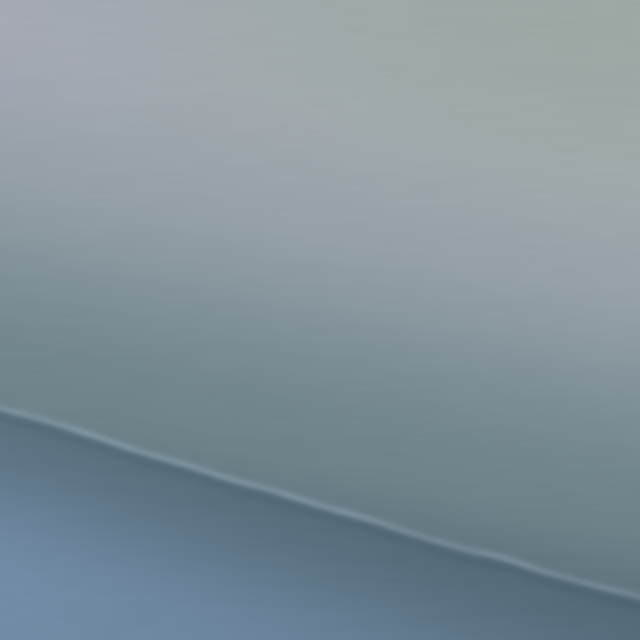
This background is drawn by a three.js fragment shader. Its source:

```glsl
// A misty grey-blue gradient above a softly lit diagonal ridge with a blue slope below.
#define RIDGE_START 0.364
#define RIDGE_SLOPE -0.298
#define RIDGE_SAG 0.005
#define RIDGE_WOBBLE 0.004
#define EDGE_SOFTNESS 0.005
#define RIM_WIDTH 0.0065
#define RIM_STRENGTH 0.75
#define HAZE_TILT 0.2
#define GRAIN 0.008

varying vec2 vUv;

float hash(vec2 p) {
  return fract(sin(dot(p, vec2(127.1, 311.7))) * 43758.5453);
}

float noise(vec2 p) {
  vec2 cell = floor(p);
  vec2 f = fract(p);
  f = f * f * (3.0 - 2.0 * f);
  float low = mix(hash(cell), hash(cell + vec2(1.0, 0.0)), f.x);
  float high = mix(hash(cell + vec2(0.0, 1.0)), hash(cell + vec2(1.0, 1.0)), f.x);
  return mix(low, high, f.y);
}

// Blend weight that rises linearly between two heights.
float ramp(float from, float to, float value) {
  return clamp((value - from) / (to - from), 0.0, 1.0);
}

// Height of the ridge line at x.
float ridgeHeight(float x) {
  float sag = 4.0 * x * (1.0 - x) * RIDGE_SAG;
  float wobble = (noise(vec2(x * 14.0, 3.0)) - 0.5) * RIDGE_WOBBLE;
  return RIDGE_START + RIDGE_SLOPE * x - sag + wobble;
}

// Tilted haze, dark near the ridge and pale toward the top.
vec3 hazeColor(vec2 p) {
  float h = p.y + HAZE_TILT * p.x;
  vec3 color = mix(vec3(0.37, 0.45, 0.49), vec3(0.43, 0.51, 0.54), ramp(0.26, 0.37, h));
  color = mix(color, vec3(0.46, 0.535, 0.565), ramp(0.37, 0.5, h));
  color = mix(color, vec3(0.575, 0.62, 0.65), smoothstep(0.46, 0.74, h));
  color = mix(color, vec3(0.635, 0.665, 0.685), smoothstep(0.66, 0.96, h));
  // Warm green tint in the upper right, faint violet in the upper left.
  float greenTint = smoothstep(0.75, 1.15, h) * smoothstep(0.15, 0.9, p.x);
  color = mix(color, vec3(0.612, 0.66, 0.645), greenTint);
  float violetTint = smoothstep(0.7, 0.9, p.y) * (1.0 - smoothstep(0.0, 0.4, p.x));
  return color + vec3(0.008, -0.002, 0.018) * violetTint;
}

// Slope under the ridge, shaded at its crest and bluer to the lower left.
vec3 slopeColor(vec2 p, float depth) {
  vec3 shade = mix(vec3(0.35, 0.44, 0.495), vec3(0.325, 0.41, 0.465), p.x);
  float blueLight = smoothstep(-0.01, 0.27, depth) * (1.0 - 0.45 * p.x);
  return mix(shade, vec3(0.445, 0.545, 0.65), blueLight);
}

void main() {
  float offset = vUv.y - ridgeHeight(vUv.x);
  float dist = offset / sqrt(1.0 + RIDGE_SLOPE * RIDGE_SLOPE);

  // Haze and slope meet at a soft edge.
  float above = smoothstep(-EDGE_SOFTNESS, EDGE_SOFTNESS, dist + 0.003);
  vec3 color = mix(slopeColor(vUv, -offset), hazeColor(vUv), above);

  // Dark crease just below the crest.
  float crease = exp(-pow((dist + 0.014) / 0.008, 2.0));
  color -= 0.018 * crease;

  // Uneven pale rim along the crest.
  float rim = exp(-pow((dist - 0.001) / RIM_WIDTH, 2.0));
  float patches = 0.65 + 0.5 * noise(vec2(vUv.x * 22.0, vUv.y * 40.0));
  vec3 rimColor = mix(vec3(0.51, 0.6, 0.65), vec3(0.47, 0.55, 0.6), vUv.x);
  color = mix(color, rimColor, rim * patches * RIM_STRENGTH);

  // Faint horizontal streaks.
  color += (noise(vUv * vec2(18.0, 150.0)) - 0.5) * GRAIN;

  gl_FragColor = vec4(color, 1.0);
}
```
